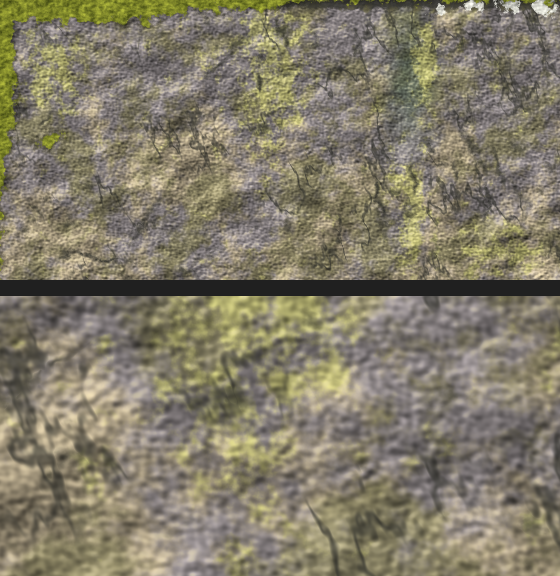
Top: the whole. Bottom: its middle third, enlarged.
A WebGL 1 fragment shader for this texture:

```glsl
precision highp float;
uniform vec2 u_resolution;

const vec3 VIOLET = vec3(0.50, 0.475, 0.48);
const vec3 TAN = vec3(0.63, 0.58, 0.48);
const vec3 OLIVE = vec3(0.47, 0.45, 0.33);
const vec3 CREAM = vec3(0.80, 0.76, 0.62);
const vec3 LICHEN = vec3(0.71, 0.70, 0.42);
const vec3 STAIN = vec3(0.30, 0.36, 0.29);
const vec3 SHADOW = vec3(0.20, 0.20, 0.18);
const vec3 MOSS_DARK = vec3(0.22, 0.25, 0.06);
const vec3 MOSS_LIGHT = vec3(0.70, 0.73, 0.24);
const vec3 CRUST = vec3(0.86, 0.86, 0.82);

vec2 hash2(vec2 p) {
  vec3 q = fract(p.xyx * vec3(0.1031, 0.1030, 0.0973));
  q += dot(q, q.yzx + 33.33);
  return fract((q.xx + q.yz) * q.zy);
}
float corner(vec2 cell, vec2 f, vec2 o) {
  return dot(hash2(cell + o) * 2.0 - 1.0, f - o);
}
float gradientNoise(vec2 p) {
  vec2 c = floor(p), f = fract(p);
  vec2 u = f * f * f * (f * (f * 6.0 - 15.0) + 10.0);
  float low = mix(corner(c, f, vec2(0, 0)), corner(c, f, vec2(1, 0)), u.x);
  float high = mix(corner(c, f, vec2(0, 1)), corner(c, f, vec2(1, 1)), u.x);
  return mix(low, high, u.y);
}
float fbm(vec2 p) {
  float sum = 0.0, amp = 0.65;
  for (int i = 0; i < 5; i++) {
    sum += amp * gradientNoise(p);
    p = mat2(1.6, 1.2, -1.2, 1.6) * p + 17.3;
    amp *= 0.54;
  }
  return sum;
}
// Chiselled facets, then the same with grit
float facets(vec2 p) {
  return fbm(p * vec2(6.0, 8.0) + 40.0) - 0.6 * abs(gradientNoise(mat2(9.0, 2.0, 4.0, 6.0) * p + 11.0));
}
float surface(vec2 p) {
  return facets(p) + 0.19 * gradientNoise(p * vec2(56.0, 78.0)) + 0.15 * gradientNoise(p * vec2(92.0, 118.0) + 5.0);
}
// Soft upright patch
float patchAt(vec2 p, vec2 centre, vec2 size) {
  vec2 d = (p - centre) / size;
  return exp(-dot(d, d));
}
// Ragged dark line that tapers to both ends
float crack(vec2 p, vec2 a, vec2 b, float width, float aa) {
  vec2 ab = b - a;
  float t = clamp(dot(p - a, ab) / dot(ab, ab), 0.0, 1.0);
  float w = width * (1.0 - abs(2.0 * t - 1.0));
  return (1.0 - smoothstep(0.0, w + 2.0 * aa, length(p - a - ab * t))) * smoothstep(0.0, 0.5 * width, w);
}
float allCracks(vec2 p, float aa) {
  float dark = crack(p, vec2(0.15, 0.10), vec2(0.52, 0.06), 0.014, aa);
  for (int i = 0; i < 24; i++) {
    float n = float(i);
    vec2 r = hash2(vec2(n, 7.0)), s = hash2(vec2(n, 31.0));
    vec2 c = vec2(2.0 * pow((n + r.x) / 24.0, 0.55), 0.1 + 0.8 * r.y);
    vec2 slope = mix(vec2(0.7, 0.8), vec2(0.55 * s.x, -1.0), step(0.85, c.x));
    vec2 reach = slope * mix(0.04, 0.15, s.y);
    dark = max(dark, mix(0.55, 1.0, r.x) * crack(p, c - reach, c + reach, mix(0.009, 0.022, s.x), aa));
  }
  return dark;
}
// Broken crevices that lean down to the right
float crevices(vec2 p) {
  float line = abs(fbm(mat2(6.5, -1.2, 2.6, 3.2) * p + 33.0));
  return (1.0 - smoothstep(0.0, 0.055, line)) * smoothstep(0.0, 0.25, gradientNoise(p * 5.0 + 2.0) + 0.1 * p.x - 0.05);
}
// Positive inside the moss along the top, the left side and one tuft
float mossDepth(vec2 p, float rough) {
  float thick = mix(0.075, 0.032, smoothstep(0.5, 0.75, p.x)) - 0.03 * smoothstep(0.9, 1.15, p.x);
  float side = 0.052 * smoothstep(0.22, 0.65, p.y) - p.x;
  float tuft = 0.022 - length((p - vec2(0.17, 0.5)) * vec2(0.7, 1.0));
  return max(max(p.y - 1.0 + thick, side), tuft) + 0.065 * rough;
}
float whiteCrust(vec2 p, float rough, float aa) {
  float mask = 0.0;
  for (int i = 0; i < 4; i++) {
    float n = float(i), h = hash2(vec2(n, 53.0)).x;
    float d = length((p - vec2(1.58 + 0.12 * n, 0.955 + 0.03 * h)) * vec2(0.7, 1.0)) + 0.06 * rough;
    mask = max(mask, 1.0 - smoothstep(-aa, 2.0 * aa, d - 0.012 - 0.005 * n));
  }
  return mask;
}
void main() {
  vec2 p = gl_FragCoord.xy / u_resolution.y;
  float aa = 1.0 / u_resolution.y;
  float rough = fbm(p * 24.0), grain = gradientNoise(p * vec2(98.0, 112.0) + 70.0);
  vec2 warped = p + 0.07 * vec2(fbm(p * 9.0), fbm(p * 9.0 + 60.0));

  // Stone colours
  float warmth = fbm(p * 3.6 + 3.0) + 0.3 * (0.46 - p.y) + 0.45 * rough;
  vec3 col = mix(VIOLET, TAN, smoothstep(-0.12, 0.25, warmth));
  col = mix(col, OLIVE, 0.85 * smoothstep(-0.1, 0.25, fbm(p * 5.0 + 21.0) + 0.4 * rough));
  col *= 1.0 + 0.45 * fbm(p * vec2(7.0, 10.0) + 90.0);

  // Green stain and scattered lichen in upright streaks
  col = mix(col, STAIN, 0.7 * patchAt(warped, vec2(1.46, 0.72), vec2(0.08, 0.2)));
  float growth = patchAt(warped, vec2(0.97, 0.74), vec2(0.13, 0.28))
    + patchAt(warped, vec2(1.52, 0.80), vec2(0.04, 0.22)) + patchAt(warped, vec2(1.47, 0.22), vec2(0.07, 0.22))
    + 0.8 * patchAt(warped, vec2(0.18, 0.76), vec2(0.15, 0.15)) + 0.8 * patchAt(warped, vec2(1.78, 0.1), vec2(0.14, 0.1));
  growth += 1.1 * fbm(p * vec2(11.0, 7.0) + 80.0) + 1.3 * rough + 0.3 * grain;
  col = mix(col, LICHEN, 0.75 * smoothstep(0.3, 1.0, growth));

  // Light from the upper left at two scales, pits and cracks
  float relief = surface(p) - surface(p + vec2(-0.005, 0.006));
  float ledge = facets(p) - facets(p + vec2(-0.016, 0.02));
  col *= 1.0 + clamp(1.6 * relief + 0.6 * ledge + 0.3 * grain, -0.75, 0.7);
  col = mix(col, CREAM, 0.6 * smoothstep(0.06, 0.34, relief + 0.2 * ledge));
  float pits = smoothstep(0.18, 0.5, fbm(p * vec2(10.0, 14.0) + 7.0) + 0.3 * rough);
  float broken = smoothstep(-0.3, 0.15, rough + 0.5 * grain);
  float dark = max(max(0.7 * pits, 0.75 * crevices(p)), allCracks(warped, aa) * mix(0.4, 1.0, broken));
  col = mix(col, SHADOW * (1.0 + relief), 0.88 * dark);

  // Dark joint with pale crust
  float joint = smoothstep(0.958, 0.975, p.y + 0.04 * rough) * smoothstep(0.85, 1.05, p.x);
  col = mix(col, mix(SHADOW, OLIVE, smoothstep(-0.1, 0.4, rough)), 0.85 * joint);
  col = mix(col, CRUST * (1.0 + relief), whiteCrust(p, rough, aa));

  // Moss with a shadow at its foot
  float depth = mossDepth(p, rough);
  col *= 1.0 - 0.3 * smoothstep(-0.025, 0.0, depth);
  float tips = 0.56 + 0.9 * fbm(p * 38.0 + 9.0) + 1.2 * relief;
  col = mix(col, mix(MOSS_DARK, MOSS_LIGHT, clamp(tips, 0.0, 1.0)), smoothstep(-2.0 * aa, 2.0 * aa, depth));
  gl_FragColor = vec4(clamp(col, 0.0, 1.0), 1.0);
}
```
